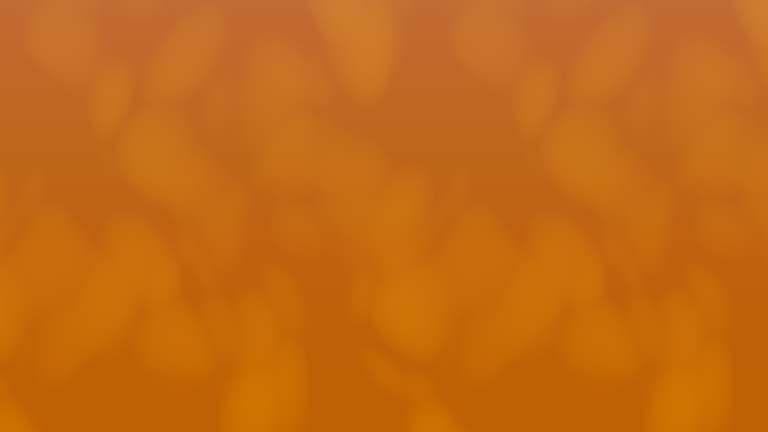
Reproduce this background procedurally as a WebGL 2 fragment shader.

```glsl
#version 300 es
precision highp float;
// Soft amber background: rounded, upright lobes parted by blurred dark creases.
// Two layers of scattered domes are joined by a smooth maximum and repeat
// sideways; the result is tinted from deep orange up to a paler haze.

#define PERIOD 0.984      // width of one sideways repeat, in canvas heights
#define JITTER 0.84       // scatter of the lobe centres within their cells
#define TONE_SPREAD 0.42  // height difference between lobes
#define FALLOFF 1.7       // steepness of the lobe sides
#define SHARPNESS 15.0    // crispness of the creases
#define FINE_SHARE 0.38   // weight of the small lobes
#define MEAN_HEIGHT 0.20  // lobe height that maps to the middle tone
#define CONTRAST 2.1      // strength of the relief
#define WARP 0.028        // bending of the lobes
#define HAZE_CURVE 1.65   // how late the haze sets in towards the top

uniform vec2 u_resolution;
out vec4 fragColor;

const float TAU = 6.28319;

// Three random values per cell, by integer mixing
vec3 hash3(ivec3 cell) {
  uvec3 v = uvec3(cell) * 1664525u + 1013904u;
  v.x += v.y * v.z; v.y += v.z * v.x; v.z += v.x * v.y;
  v ^= v >> 16u;
  v.x += v.y * v.z; v.y += v.z * v.x; v.z += v.x * v.y;
  return vec3(v >> 8u) / 16777216.0;
}

// Smooth maximum of scattered domes; grid.x cells fit one sideways repeat
float lobes(vec2 p, vec2 grid, int seed) {
  vec2 q = p * grid;
  vec2 base = floor(q);
  float sum = 0.0;
  for (int j = -1; j <= 1; j++) {
    for (int i = -1; i <= 1; i++) {
      vec2 cell = base + vec2(i, j);
      vec3 rnd = hash3(ivec3(int(mod(cell.x, grid.x)), int(cell.y) + 64, seed));
      vec2 d = q - cell - 0.5 - (rnd.xy - 0.5) * JITTER;
      float dist = length(d);
      float height = rnd.z * TONE_SPREAD - FALLOFF * dist * dist * dist;
      sum += exp(SHARPNESS * height);
    }
  }
  return log(sum + 1e-6) / SHARPNESS;
}

void main() {
  vec2 pos = gl_FragCoord.xy / u_resolution.y;

  // Gentle bending that keeps the sideways repeat
  vec2 p = vec2(pos.x / PERIOD, pos.y);
  p += WARP * vec2(sin(TAU * (p.x + 1.3 * p.y)) + 0.5 * sin(TAU * (2.0 * p.x - 2.1 * p.y)),
                   sin(TAU * (2.0 * p.x + 0.8 * p.y)));

  // Tall lobes with smaller, rounder ones over them
  float tall = lobes(p, vec2(5.0, 2.9), 11);
  float fine = lobes(p + vec2(0.37, 0.21), vec2(7.0, 5.2), 29);
  float relief = mix(tall, fine, FINE_SHARE);

  // A faint dim band below the haze
  float band = (pos.y - 0.69) / 0.09;
  float tone = 0.52 + CONTRAST * (relief - MEAN_HEIGHT) - 0.13 * exp(-band * band);
  tone = clamp(tone, 0.0, 1.0);

  // Tint: deep orange below, paler and dustier above
  float haze = pow(pos.y, HAZE_CURVE);
  vec3 creaseColor = mix(vec3(0.745, 0.375, 0.015), vec3(0.755, 0.420, 0.205), haze);
  vec3 lobeColor = mix(vec3(0.830, 0.475, 0.000), vec3(0.820, 0.505, 0.190), haze);
  fragColor = vec4(mix(creaseColor, lobeColor, tone), 1.0);
}
```
